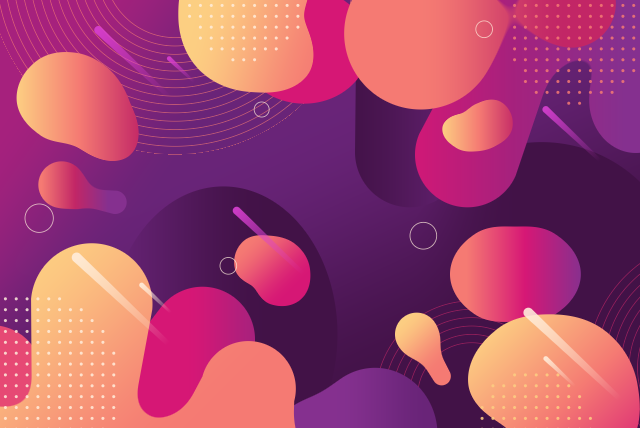
A WebGL 1 fragment shader for this background:

```glsl
precision highp float;
// Fluid gradient blobs with contour lines, dot grids, rings and light streaks on purple.
uniform vec2 u_resolution;

const vec2 CANVAS = vec2(7.68, 5.12);
const vec3 YELLOW = vec3(.99, .81, .51), CORAL = vec3(.96, .48, .45),
  ROSE = vec3(.84, .09, .46), CRIMSON = vec3(.76, .15, .4),
  MAGENTA = vec3(.65, .13, .49), VIOLET = vec3(.52, .19, .56),
  PURPLE = vec3(.41, .14, .47), NIGHT = vec3(.26, .07, .28),
  NEON = vec3(.85, .25, .82), WHITE = vec3(1., .93, .86);

// Gradients of two and three colours
vec3 blend(vec3 a, vec3 b, float lo, float hi, float x) {
  return mix(a, b, smoothstep(lo, hi, x));
}

vec3 ramp(vec3 a, vec3 b, vec3 c, float lo, float hi, float x) {
  float t = clamp((x - lo) / (hi - lo), 0., 1.) * 2.;
  return mix(mix(a, b, min(t, 1.)), c, max(t - 1., 0.));
}

// Distances
float smin(float a, float b, float k) {
  float h = max(k - abs(a - b), 0.);
  return min(a, b) - h * h / k * .25;
}

float ellipse(vec2 p, vec2 c, vec2 r) {
  vec2 q = (p - c) / r;
  return length(q) * (length(q) - 1.) / max(length(q / r), .001);
}

float along(vec2 p, vec2 a, vec2 b) {
  return clamp(dot(p - a, b - a) / dot(b - a, b - a), 0., 1.);
}

// Capsule whose radius runs from ra to rb
float cone(vec2 p, vec2 a, vec2 b, float ra, float rb) {
  float h = along(p, a, b);
  return length(p - mix(a, b, h)) - mix(ra, rb, h);
}

// Catmull-Rom weights for distances x
vec4 weights(vec4 x) {
  vec4 inner = (1.5 * x - 2.5) * x * x + 1.;
  vec4 outer = ((2.5 - .5 * x) * x - 4.) * x + 2.;
  return mix(outer, inner, step(x, vec4(1.))) * step(x, vec4(2.));
}

// Closed curve through eight radii, clockwise from the right
float blob(vec2 p, vec2 c, vec4 r0, vec4 r1) {
  vec2 q = p - c;
  vec4 t = atan(q.y, q.x) * 1.27324 - vec4(0., 1., 2., 3.);
  return length(q) - dot(r0, weights(abs(mod(t + 4., 8.) - 4.)))
    - dot(r1, weights(abs(mod(t, 8.) - 4.)));
}

// Layers
float cover(float d) { return clamp(.5 - d * u_resolution.y / CANVAS.y, 0., 1.); }

void paint(inout vec3 col, float d, vec3 ink) { col = mix(col, ink, cover(d)); }

void contours(inout vec3 col, float r, float lo, float hi, vec3 ink) {
  float d = abs(fract(r * 10.) - .5) * .1 - .004;
  col = mix(col, ink, .7 * cover(d) * step(lo, r) * step(r, hi));
}

void dots(inout vec3 col, vec2 p, vec2 c, float r, vec3 ink) {
  vec2 cell = (floor(p / .13) + .5) * .13;
  col = mix(col, ink, .85 * step(length(cell - c), r) * cover(length(p - cell) - .018));
}

void ring(inout vec3 col, vec2 p, vec2 c, float r) {
  col = mix(col, WHITE, .75 * cover(abs(length(p - c) - r) - .005));
}

// Diagonal streak fading away from its head
void streak(inout vec3 col, vec2 p, vec2 head, float size, vec3 ink) {
  vec2 tail = head + size * vec2(1., .94);
  float r = .015 + .04 * size;
  col = mix(col, ink, .9 * (1. - along(p, head, tail)) * cover(cone(p, head, tail, r, r * .5)));
}

void main() {
  vec2 p = gl_FragCoord.xy / u_resolution * CANVAS;
  p.y = CANVAS.y - p.y; // y runs downwards
  float slant = p.x + p.y;

  // Backdrop and dark hills
  vec3 col = blend(MAGENTA, PURPLE, 1., 3.6, p.x + .7 * p.y);
  col = blend(col, NIGHT, 3.1, 6.8, p.x * .45 + p.y);
  paint(col, ellipse(p, vec2(2.68, 4.), vec2(1.37, 1.77)), blend(PURPLE, NIGHT, 1., 3.2, p.x));
  paint(col, length(p - vec2(6.5, 3.4)) - 1.7, blend(col, NIGHT, 4.9, 6.2, p.x));
  paint(col, cone(p, vec2(4.92, .9), vec2(4.92, 1.82), .65, .66), blend(NIGHT, PURPLE, 4., 6., p.x));

  // Contour lines
  contours(col, length(p - vec2(2.1, -.4)), .8, 2.25, CORAL);
  contours(col, length(p - vec2(5.66, 4.75)), .6, 1.2, CRIMSON);
  contours(col, length(p - vec2(8.6, 4.4)), .8, 1.6, CRIMSON);

  // Top shapes
  float d = smin(cone(p, vec2(5.61, 1.85), vec2(6.15, .6), .63, .52), cone(p, vec2(6.4, .2), vec2(7.7, .2), .45, .5), .5);
  d = smin(d, ellipse(p, vec2(7.63, 1.2), vec2(.56, .63)), .4);
  paint(col, d, ramp(ROSE, MAGENTA, VIOLET, 4.8, 7.5, p.x));
  paint(col, ellipse(p, vec2(3.65, .55), vec2(.78, .69)), ROSE);
  d = blob(p, vec2(3., .2), vec4(.65, .98, .9, .88), vec4(.86, .9, .7, .9));
  paint(col, d, blend(YELLOW, CORAL, 2.4, 4.2, p.x + .3 * p.y));
  d = smin(ellipse(p, vec2(5.05, .4), vec2(.92, .91)), length(p - vec2(6.86, .04)) - .53, .8);
  paint(col, d, blend(CORAL, CRIMSON, 5., 6.8, p.x));
  d = blob(p, vec2(5.72, 1.52), vec4(.43, .32, .29, .35), vec4(.41, .24, .28, .42));
  paint(col, d, ramp(YELLOW, CORAL, CRIMSON, 5.3, 6.2, p.x));

  // Left shapes
  d = blob(p, vec2(.9, 1.2), vec4(.65, .93, .55, .59), vec4(.7, .66, .57, .55));
  paint(col, d, ramp(YELLOW, CORAL, CRIMSON, .2, 1.7, p.x));
  d = smin(length(p - vec2(.74, 2.21)) - .28, cone(p, vec2(1., 2.36), vec2(1.38, 2.42), .1, .14), .25);
  paint(col, d, ramp(CORAL, CRIMSON, VIOLET, .5, 1.3, p.x));
  d = blob(p, vec2(3.25, 3.22), vec4(.47, .51, .42, .3), vec4(.43, .47, .4, .42));
  paint(col, d, blend(CORAL, ROSE, 5.8, 7., slant));

  // Bottom shapes
  d = smin(ellipse(p, vec2(4.5, 5.2), vec2(.75, .8)), length(p - vec2(3.7, 5.2)) - .38, .4);
  paint(col, d, blend(VIOLET, PURPLE, 4., 5.2, p.x));
  paint(col, length(p - vec2(-.1, 4.5)) - .61, mix(CORAL, ROSE, .5));
  paint(col, cone(p, vec2(2.43, 4.06), vec2(1.9, 4.7), .63, .6), blend(ROSE, MAGENTA, 2.2, 3.2, p.x));
  d = smin(cone(p, vec2(1.1, 3.64), vec2(.98, 5.), .73, .6), cone(p, vec2(-.2, 5.5), vec2(3., 5.75), .65, .65), .4);
  d = smin(d, cone(p, vec2(2.98, 4.65), vec2(2.78, 5.4), .57, .75), .35);
  paint(col, d, blend(YELLOW, CORAL, 3.2, 7.4, slant));

  // Right shapes
  d = blob(p, vec2(6.18, 3.28), vec4(.79, .68, .57, .68), vec4(.78, .68, .57, .68));
  paint(col, d, ramp(CORAL, ROSE, VIOLET, 5.6, 7., p.x));
  d = smin(length(p - vec2(5., 4.)) - .26, cone(p, vec2(5.1, 4.15), vec2(5.3, 4.5), .13, .11), .2);
  paint(col, d, blend(YELLOW, CORAL, 8.6, 9.7, slant));
  d = blob(p, vec2(6.6, 4.6), vec4(1.05, 1.2, .9, .74), vec4(.98, .92, .84, .92));
  paint(col, d, ramp(YELLOW, CORAL, ROSE, 9.8, 13.4, slant));

  // Dot grids, streaks and rings
  dots(col, p, vec2(2.95, .05), .7, WHITE);
  dots(col, p, vec2(6.9, .4), .85, CORAL);
  dots(col, p, vec2(.35, 4.6), 1.1, WHITE);
  dots(col, p, vec2(6.4, 5.1), .7, YELLOW);
  streak(col, p, vec2(1.18, .36), .85, NEON);
  streak(col, p, vec2(2.03, .7), .3, NEON);
  streak(col, p, vec2(2.84, 2.52), .8, NEON);
  streak(col, p, vec2(6.55, 1.31), .65, NEON);
  streak(col, p, vec2(.92, 3.08), 1.1, WHITE);
  streak(col, p, vec2(1.7, 3.41), .35, WHITE);
  streak(col, p, vec2(6.34, 3.74), 1.1, WHITE);
  streak(col, p, vec2(6.55, 4.29), .35, WHITE);
  ring(col, p, vec2(3.14, 1.31), .09);
  ring(col, p, vec2(5.81, .35), .1);
  ring(col, p, vec2(.47, 2.61), .17);
  ring(col, p, vec2(2.74, 3.18), .1);
  ring(col, p, vec2(5.08, 2.82), .16);
  gl_FragColor = vec4(col, 1.);
}
```
